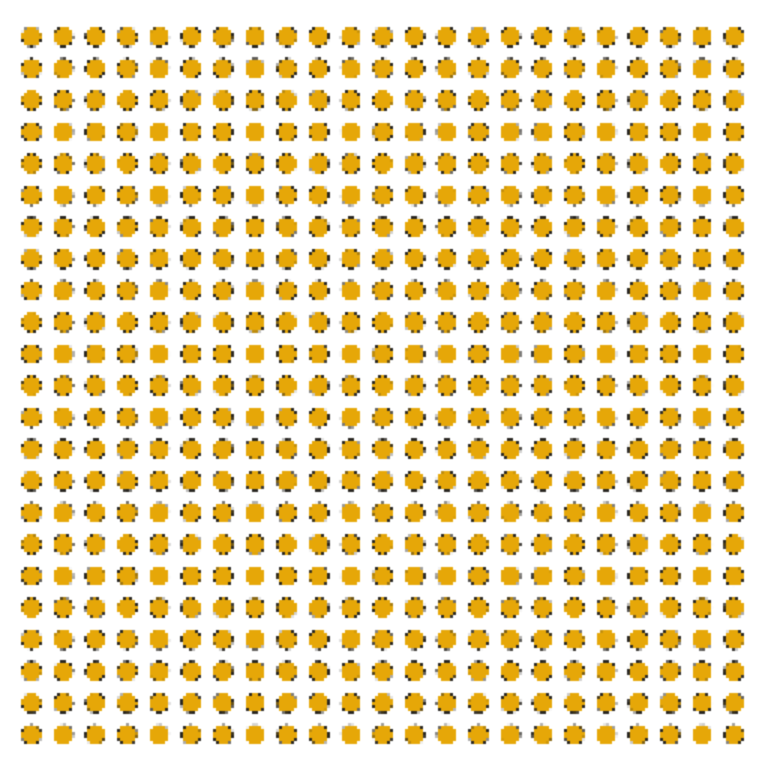
Reproduce this pattern procedurally as a Shadertoy shader.

```glsl
// A 23 by 23 lattice of gold dots with thin dark rims on white.
// Each rim is sampled on a coarse grid whose beat against the dot pitch breaks
// it into specks that vary by row and column; grid cells are blended softly.

const float GRID = 256.0;                  // coarse cells across the canvas
const float COUNT = 23.0;                  // dots across and down
const vec2 FIRST = vec2(10.48, 11.10);     // lower left dot centre, in cells
const vec2 PITCH = vec2(10.645, 10.575);   // dot spacing, in cells
const vec2 GOLD_EDGE = vec2(3.08, 3.20);   // radii where gold turns to rim
const vec2 RIM_EDGE = vec2(3.30, 3.49);    // radii where rim turns to paper
const float CELL_BLEND = 0.75;             // blend width between cells

const vec3 PAPER = vec3(1.0);
const vec3 GOLD = vec3(0.90, 0.655, 0.03);
const vec3 INK = vec3(0.16, 0.15, 0.13);

// Colour of one coarse cell, taken at its centre.
vec3 cellColor(vec2 cell) {
    vec2 p = cell + 0.5 - FIRST;
    vec2 index = clamp(round(p / PITCH), 0.0, COUNT - 1.0);
    float radius = length(p - index * PITCH);
    vec3 dot = mix(GOLD, INK, smoothstep(GOLD_EDGE.x, GOLD_EDGE.y, radius));
    return mix(dot, PAPER, smoothstep(RIM_EDGE.x, RIM_EDGE.y, radius));
}

void mainImage(out vec4 fragColor, in vec2 fragCoord) {
    // Centred square canvas, measured in cells
    float side = min(iResolution.x, iResolution.y);
    vec2 p = ((fragCoord - 0.5 * iResolution.xy) / side + 0.5) * GRID;

    // Smooth transition between the four nearest cell centres
    vec2 base = floor(p - 0.5);
    vec2 f = p - 0.5 - base;
    float blend = clamp(GRID / side, CELL_BLEND, 1.0);
    vec2 w = smoothstep(0.5 - 0.5 * blend, 0.5 + 0.5 * blend, f);

    vec3 low = mix(cellColor(base), cellColor(base + vec2(1, 0)), w.x);
    vec3 high = mix(cellColor(base + vec2(0, 1)), cellColor(base + 1.0), w.x);
    fragColor = vec4(mix(low, high, w.y), 1.0);
}
```
